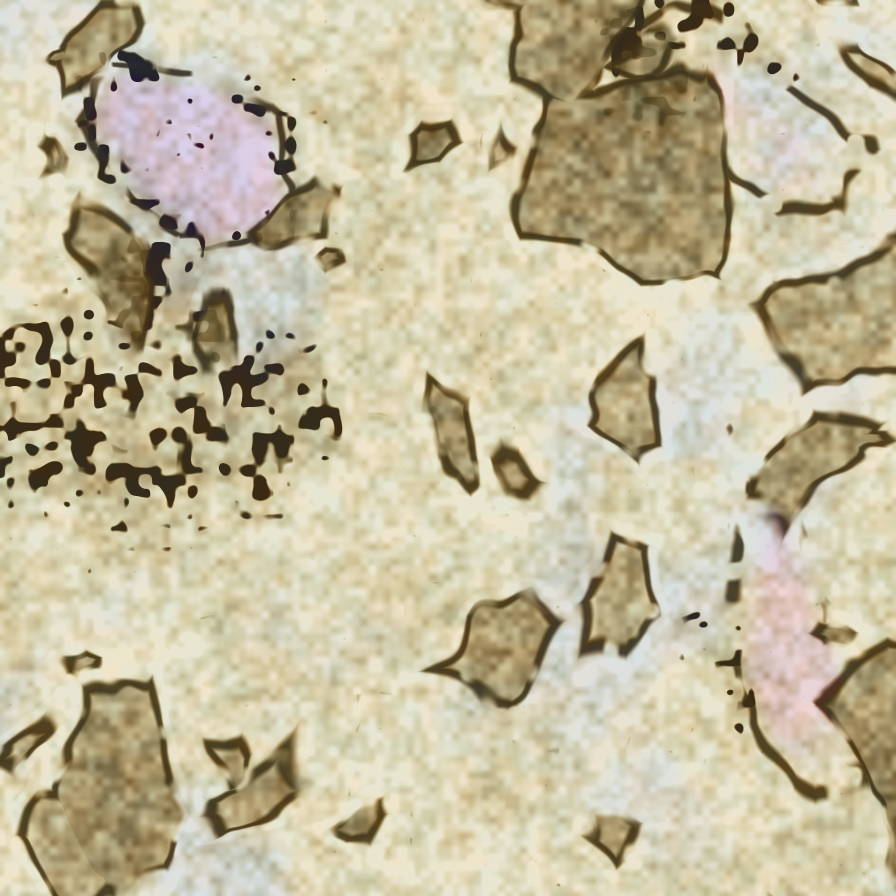
Reproduce this texture procedurally as a WebGL 2 fragment shader.

```glsl
#version 300 es
precision highp float;

uniform vec2 u_resolution;
out vec4 fragColor;

const float TAU = 6.2831853;

float hash(vec2 p) {
    vec3 q = fract(p.xyx * vec3(0.1031, 0.1030, 0.0973));
    q += dot(q, q.yzx + 33.33);
    return fract((q.x + q.y) * q.z);
}

float noise(vec2 p) {
    vec2 cell = floor(p);
    vec2 f = fract(p);
    f = f * f * (3.0 - 2.0 * f);
    float low = mix(hash(cell), hash(cell + vec2(1, 0)), f.x);
    float high = mix(hash(cell + vec2(0, 1)), hash(cell + vec2(1, 1)), f.x);
    return mix(low, high, f.y);
}

float fbm(vec2 p) {
    float sum = 0.0, weight = 0.55;
    for (int i = 0; i < 3; i++) {
        sum += weight * noise(p);
        p = p * 2.03 + 17.7;
        weight *= 0.5;
    }
    return sum / 0.9625;
}

vec2 warp(vec2 p, float frequency, float amount) {
    vec2 offset = vec2(noise(p * frequency + 31.0), noise(p * frequency + 67.0));
    return p + amount * (offset - 0.5);
}

// Irregular, stretched polygon as an intersection of half planes
float stone(vec2 p, float radius, vec2 seed) {
    float turn = TAU * hash(seed + 3.1);
    float stretch = mix(0.62, 1.0, hash(seed + 5.7));
    p = mat2(cos(turn), sin(turn), -sin(turn), cos(turn)) * p;
    p *= vec2(stretch, 1.0 / stretch);
    float d = -1.0;
    for (int i = 0; i < 6; i++) {
        float k = float(i);
        float angle = TAU * (k + 0.7 * hash(seed + k * 1.9)) / 6.0;
        float reach = radius * mix(0.7, 1.2, hash(seed + k * 2.3 + 11.0));
        d = max(d, dot(p, vec2(cos(angle), sin(angle))) - reach);
    }
    return d * stretch;
}

// Scattered stones: signed distance and a random value of the nearest
vec2 scatter(vec2 p, float size, float radius, float chance, float seed) {
    vec2 nearest = vec2(1.0, 0.5);
    vec2 home = floor(p / size);
    for (int y = -1; y <= 1; y++) {
        for (int x = -1; x <= 1; x++) {
            vec2 id = home + vec2(x, y);
            vec2 key = id + seed;
            if (hash(key + 7.3) > chance) continue;
            vec2 jitter = vec2(hash(key), hash(key + 13.9));
            vec2 centre = (id + 0.22 + 0.56 * jitter) * size;
            float r = radius * mix(0.65, 1.3, hash(key + 23.3));
            float d = stone(p - centre, r, key);
            if (d < nearest.x) nearest = vec2(d, hash(key + 41.0));
        }
    }
    return nearest;
}

vec2 closer(vec2 a, vec2 b) {
    return a.x < b.x ? a : b;
}

float band(float d, float inner, float outer) {
    return 1.0 - smoothstep(inner, outer, abs(d));
}

// Mineral colours from dark to pale
vec3 ramp(float tone) {
    vec3 stops[6] = vec3[6](
        vec3(0.15, 0.11, 0.07), vec3(0.36, 0.30, 0.15), vec3(0.54, 0.47, 0.31),
        vec3(0.70, 0.64, 0.47), vec3(0.83, 0.80, 0.65), vec3(0.92, 0.90, 0.81));
    float t = clamp(tone, 0.0, 1.0) * 5.0;
    int i = min(int(t), 4);
    return mix(stops[i], stops[i + 1], t - float(i));
}

void main() {
    vec2 p = gl_FragCoord.xy / u_resolution.y;
    vec2 ragged = warp(warp(p, 9.0, 0.055), 38.0, 0.014);

    // Stones of three sizes and hollow shells
    vec2 grain = scatter(ragged, 0.46, 0.118, 0.85, 4.0);
    grain = closer(grain, scatter(ragged, 0.20, 0.042, 0.42, 57.0));
    grain = closer(grain, scatter(ragged, 0.11, 0.018, 0.22, 91.0));
    float shell = scatter(ragged, 0.52, 0.125, 0.6, 133.0).x;
    float inside = 1.0 - smoothstep(-0.003, 0.003, grain.x);
    float hollow = (1.0 - smoothstep(-0.03, 0.0, shell)) * (1.0 - inside);

    // Mottled ground and stone bodies
    float fine = 0.5 * (noise(p * 62.0) + noise(p * 118.0 + 9.0)) - 0.5;
    float broad = fbm(p * 7.0 + 21.0) - 0.5;
    float ground = 0.885 + 0.48 * fine + 0.25 * broad + 0.03 * hollow;
    float body = 0.56 + 0.12 * (grain.y - 0.5) + 0.55 * fine + 0.2 * broad;
    float tone = mix(ground, body, inside);
    tone += 0.08 * band(grain.x - 0.012, 0.002, 0.008) * (1.0 - inside);

    // Clustered specks and crust along the shells
    float crust = band(shell, 0.008, 0.035) * smoothstep(0.50, 0.62, fbm(p * 5.0 + 83.0));
    float cluster = max(smoothstep(0.56, 0.74, fbm(p * 3.7 + 5.0)), 0.9 * crust);
    float threshold = mix(0.95, 0.52, cluster);
    float specks = smoothstep(threshold, threshold + 0.14, noise(warp(p, 50.0, 0.008) * 80.0));
    tone -= 0.12 * cluster;
    tone = mix(tone, 0.06, specks * (1.0 - 0.6 * inside));

    // Broken dark outlines
    float gaps = noise(p * 44.0 + 3.0);
    float rim = band(grain.x, 0.0015, 0.0065) * smoothstep(0.12, 0.5, gaps);
    float ring = band(shell, 0.002, 0.007) * smoothstep(0.35, 0.55, gaps) * (1.0 - inside);
    tone = mix(tone, 0.08, 0.9 * max(rim, ring));

    // Faint cool and rosy stains
    float cool = smoothstep(0.52, 0.72, fbm(p * 4.5 + 47.0)) * (1.0 - inside);
    float rosy = smoothstep(0.45, 0.65, fbm(p * 6.0 + 71.0)) * hollow;
    vec3 colour = ramp(tone);
    colour += cool * vec3(-0.05, -0.02, 0.06) + rosy * vec3(0.0, -0.07, 0.03);
    colour += 0.05 * (noise(p * 48.0 + 29.0) - 0.5) * vec3(1.0, -0.2, -1.0);
    fragColor = vec4(clamp(colour, 0.0, 1.0), 1.0);
}
```
